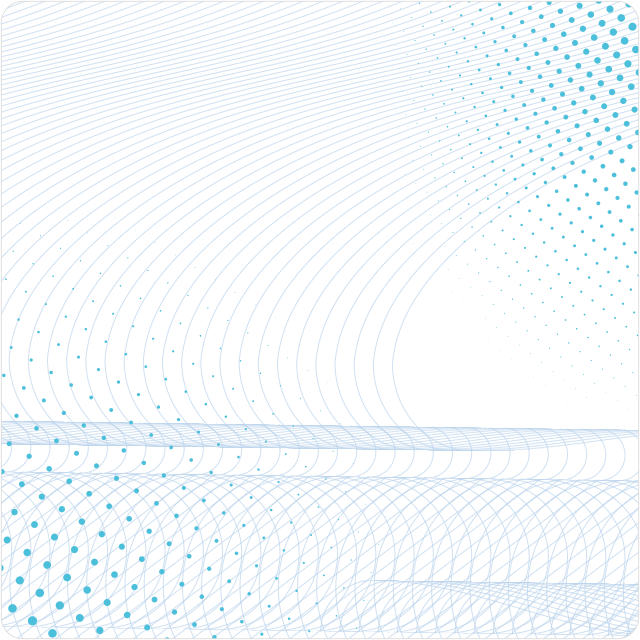
This background is drawn by a WebGL 1 fragment shader. Its source:

```glsl
precision highp float;
uniform vec2 u_resolution;

#define UNITS 768.0
#define SPACING 23.0
#define TILT 0.0143
#define LINE_WIDTH 1.0
#define APEX 430.0
#define BAND_TOP 505.0
#define BAND_BOTTOM 533.0
#define MESH_TOP 566.0
#define MESH_BOTTOM 752.0
#define RIDGE_TOP 690.0
#define LINE_COLOR vec3(0.72, 0.82, 0.92)
#define DOT_COLOR vec3(0.30, 0.75, 0.86)

// Half-width of a unit ellipse at height t in -1..1
float bulge(float t) {
  return sqrt(max(0.0, 1.0 - t * t));
}

// Position of v between top and bottom, as -1..1
float span(float v, float top, float bottom) {
  return clamp((2.0 * v - top - bottom) / (bottom - top), -1.0, 1.0);
}

// Large S-shaped sweep, closing with an elliptical foot
float sweepX(float v) {
  float rise = APEX - v;
  if (rise < 0.0) return 471.0 + 95.0 * (1.0 - bulge(rise / (BAND_BOTTOM - APEX)));
  return 471.0 + 400.0 * (1.0 - cos(rise / 250.0))
       + 156.0 * (atan((rise - 345.0) / 60.0) + 1.3986);
}

// Horizontal place of the reference strand of each sheet
float strandX(int sheet, float v) {
  if (sheet == 0) return sweepX(v);
  if (sheet == 1) return 566.0 + 95.0 * acos(span(v, BAND_TOP, BAND_BOTTOM));
  if (sheet == 2) return 720.0 + 30.0 * bulge(span(v, BAND_TOP, MESH_TOP));
  if (sheet == 3) return 650.0 + 100.0 * bulge(span(v, MESH_TOP, MESH_BOTTOM));
  if (sheet == 4) return 500.0 - 120.0 * bulge((v - 700.0) / (700.0 - MESH_TOP));
  if (sheet == 5) return 510.0 - 1.3 * (v - MESH_TOP);
  float ridge = span(v, RIDGE_TOP, MESH_BOTTOM);
  if (sheet == 6) return 450.0 - 65.0 * bulge(0.5 - 0.5 * ridge);
  return 450.0 + 110.0 * acos(-ridge);
}

// Vertical extent of each sheet
vec2 sheetRange(int sheet) {
  if (sheet == 0) return vec2(-40.0, BAND_BOTTOM);
  if (sheet == 1) return vec2(BAND_TOP, BAND_BOTTOM);
  if (sheet == 2) return vec2(BAND_TOP, MESH_TOP);
  if (sheet == 3) return vec2(MESH_TOP, MESH_BOTTOM);
  if (sheet < 6) return vec2(MESH_TOP, UNITS + 20.0);
  return vec2(RIDGE_TOP, MESH_BOTTOM);
}

// Coverage of one sheet of repeated strands
float strands(int sheet, vec2 p, float px) {
  float v = p.y - TILT * p.x;
  float n = (p.x - strandX(sheet, v)) / SPACING;
  float h = 0.3;
  float slope = (strandX(sheet, v + h) - strandX(sheet, v - h)) / (2.0 * h);
  float density = sqrt(1.0 + slope * slope) / SPACING;
  float dist = abs(fract(n + 0.5) - 0.5) / density;

  float halfWidth = 0.5 * max(LINE_WIDTH, px);
  float sharp = clamp((halfWidth - dist) / px + 0.5, 0.0, 1.0) * min(1.0, LINE_WIDTH / px);
  float average = min(1.0, LINE_WIDTH * density);
  float cover = mix(sharp, average, smoothstep(0.3, 0.9, px * density));

  // Sweeps stop at their right strand, the ridge at its left one
  float side = sheet < 2 ? -1.0 : (sheet > 5 ? 1.0 : 0.0);
  vec2 range = sheetRange(sheet);
  float inside = smoothstep(range.x - px, range.x, v)
               * (1.0 - smoothstep(range.y, range.y + px, v));
  return cover * inside * step(-0.5, side * n);
}

// Dots on a skewed lattice, shrinking away from the origin
float halftone(vec2 p, vec2 origin, vec2 a, vec2 b, vec2 reach, float size, float px) {
  vec2 d = p - origin;
  vec2 cell = vec2(d.x * b.y - d.y * b.x, a.x * d.y - a.y * d.x) / (a.x * b.y - a.y * b.x);
  cell = floor(cell + 0.5);
  vec2 center = cell.x * a + cell.y * b;
  float radius = size * pow(max(0.0, 1.0 - length(center / reach)), 1.3);
  float cover = clamp((radius - length(d - center)) / px + 0.5, 0.0, 1.0);
  return cover * min(1.0, 2.0 * radius / px);
}

float roundedBox(vec2 p, float halfSize, float corner) {
  vec2 q = abs(p) - halfSize + corner;
  return length(max(q, 0.0)) + min(max(q.x, q.y), 0.0) - corner;
}

void main() {
  float px = UNITS / min(u_resolution.x, u_resolution.y);
  vec2 p = gl_FragCoord.xy / u_resolution * UNITS;
  p.y = UNITS - p.y;

  vec3 color = vec3(1.0);
  for (int sheet = 0; sheet < 8; sheet++) {
    color = mix(color, LINE_COLOR, 0.8 * strands(sheet, p, px));
  }

  // Upper right and lower left halftones
  float dots = halftone(p, vec2(759.0, 32.0), vec2(13.5, 10.5), vec2(-9.5, 17.0),
                        vec2(330.0, 520.0), 4.8, px);
  dots = max(dots, halftone(p, vec2(39.0, 745.0), vec2(24.0, 15.0), vec2(8.8, -33.5),
                            vec2(490.0, 560.0), 5.5, px));
  color = mix(color, DOT_COLOR, dots);

  // Rounded card with a fine grey rim
  float card = roundedBox(p - 0.5 * UNITS, 0.5 * UNITS - 1.5, 26.0);
  color = mix(color, vec3(1.0), smoothstep(-0.5 * px, 0.5 * px, card));
  color = mix(color, vec3(0.85), 0.8 * (1.0 - smoothstep(0.0, px, abs(card))));
  gl_FragColor = vec4(color, 1.0);
}
```
